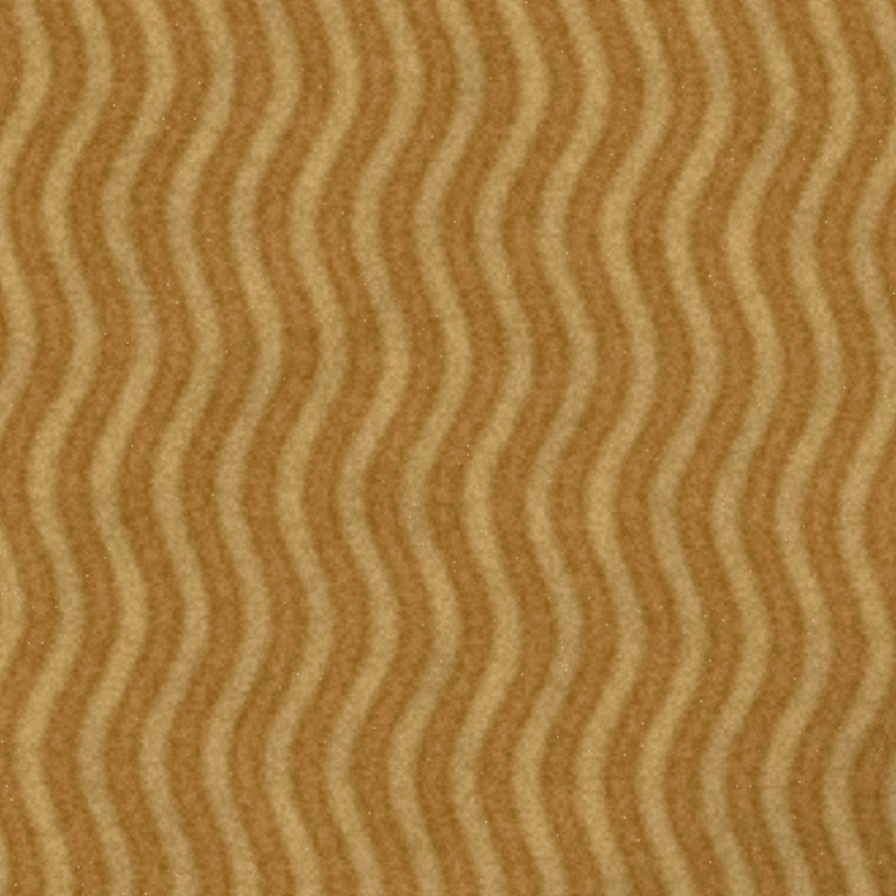
A Shadertoy shader for this texture:

```glsl
// Tan corrugated card: slightly tilted wavy vertical ridges with a grainy surface.

const float TAU = 6.2831853;
const float TILT = 0.048;           // sideways drift per unit of height
const float RIDGE_SPACING = 0.0696;
const float RIDGE_START = 0.0925;
const float WAVE_LENGTH = 0.305;
const float WAVE_START = 0.072;
const float WAVE_HEIGHT = 0.0212;

const vec3 SHADOW = vec3(0.595, 0.415, 0.165);
const vec3 VALLEY = vec3(0.645, 0.455, 0.215);
const vec3 RIDGE = vec3(0.715, 0.575, 0.345);
const vec3 SPECK = vec3(0.83, 0.72, 0.52);

// Integer hash, 0 to 1
float hash(vec2 cell) {
    uvec2 q = uvec2(ivec2(cell)) * uvec2(1597u, 3571u);
    uint n = (q.x ^ (q.y << 8)) * 747796u + 289133u;
    n = (n ^ (n >> 15)) * 668265u;
    n = (n ^ (n >> 13)) * 374761u;
    n ^= n >> 16;
    return float(n & 65535u) / 65535.0;
}

// Smooth value noise, 0 to 1
float noise(vec2 p) {
    vec2 cell = floor(p);
    vec2 f = fract(p);
    f = f * f * (3.0 - 2.0 * f);
    float low = mix(hash(cell), hash(cell + vec2(1.0, 0.0)), f.x);
    float high = mix(hash(cell + vec2(0.0, 1.0)), hash(cell + vec2(1.0)), f.x);
    return mix(low, high, f.y);
}

// Ridge coordinate: whole numbers lie on the ridge centres
float ridgeCoord(vec2 p) {
    float across = p.x + TILT * p.y;
    float along = p.y - TILT * p.x;
    float wave = WAVE_HEIGHT * cos(TAU * (along - WAVE_START) / WAVE_LENGTH);
    float wobble = 0.004 * (noise(p * 9.0) - 0.5);
    return (across - RIDGE_START - wave + wobble) / RIDGE_SPACING;
}

// Soft light crest, dark flanks and a warmer valley floor
vec3 cardColor(float coord, vec2 p) {
    float id = floor(coord + 0.5);
    float dist = abs(coord - id);
    float wear = noise(vec2(id * 7.0 + 40.0, p.y * 12.0));
    float crest = 1.0 - smoothstep(0.07, 0.31 + 0.05 * wear, dist);
    vec3 ground = mix(SHADOW, VALLEY, smoothstep(0.29, 0.48, dist));
    vec3 top = RIDGE * mix(0.965, 1.04, wear);
    return mix(ground, top, crest);
}

// Sparse round glints, one candidate per cell
float specks(vec2 p, float amount) {
    vec2 cell = floor(p);
    float seed = hash(cell + 300.0);
    float spot = 1.0 - smoothstep(0.15, 0.5, length(fract(p) - 0.5));
    return spot * smoothstep(1.0 - amount, 1.0, seed);
}

void mainImage(out vec4 fragColor, in vec2 fragCoord) {
    vec2 uv = fragCoord / iResolution.y;
    vec2 p = vec2(uv.x, 1.0 - uv.y);   // height measured from the top

    vec3 color = cardColor(ridgeCoord(p), p);

    // Broad stains and fine grain
    float stain = noise(p * 14.0 + 20.0) - 0.5;
    float mottle = noise(p * 55.0 + 70.0) - 0.5;
    float grain = noise(p * 190.0) + 0.6 * noise(p * 330.0 + 11.0) - 0.8;
    color += vec3(0.025, 0.022, 0.025) * stain;
    color += vec3(0.025, 0.03, 0.035) * mottle;
    color += vec3(0.085, 0.085, 0.09) * grain;
    color += vec3(0.02, -0.008, 0.01) * (noise(p * 90.0 + 33.0) - 0.5);

    color = mix(color, SPECK, 0.6 * specks(p * 200.0, 0.012));
    color *= 1.0 - 0.07 * smoothstep(1.5, 2.0, p.x + p.y);   // dim lower right corner

    fragColor = vec4(clamp(color, 0.0, 1.0), 1.0);
}
```
